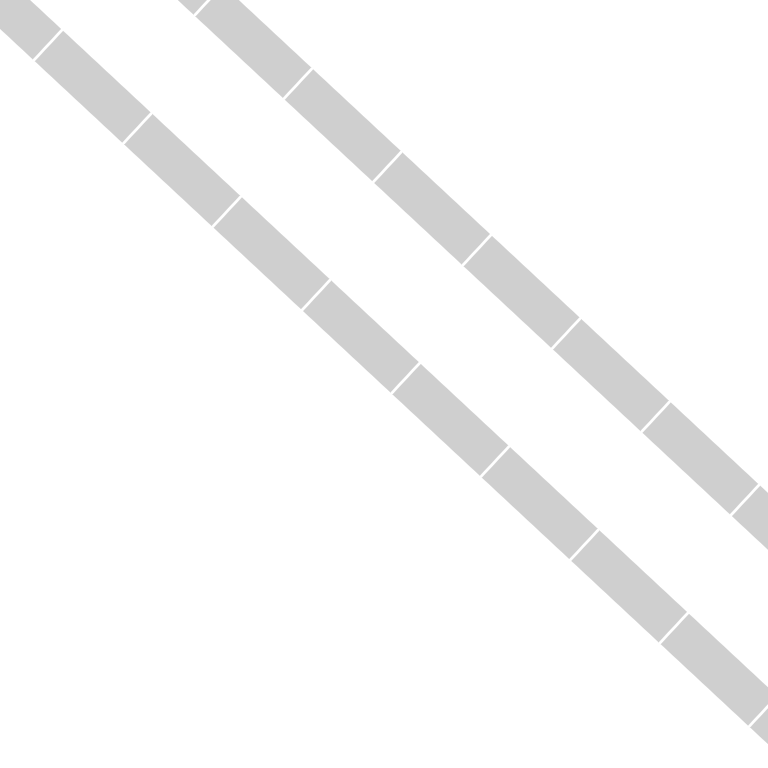
A Shadertoy shader for this pattern:

```glsl
const vec3 PAPER_COLOR = vec3(1.0);
const vec3 BAND_COLOR = vec3(0.812);
const float BAND_ANGLE = -0.7499;      // radians, falling to the right
const int BAND_COUNT = 2;
const float FIRST_BAND = -0.0004;      // distance from the top left corner
const float BAND_SPACING = 0.1852;
const float BAND_HALF_WIDTH = 0.0271;
const float TILE_LENGTH = 0.1591;
const float FIRST_JOINT = 0.0857;
const float JOINT_SHIFT = 0.1133;      // slide of the joints per band
const float JOINT_HALF_WIDTH = 0.0018;

// Coverage of a shape from its signed distance, smoothed over one pixel
float coverage(float dist, float pixel) {
    return clamp(0.5 - dist / pixel, 0.0, 1.0);
}

// Signed distance to a band cut into tiles by thin joints
float tiledBand(vec2 p, float center, float jointStart) {
    float side = abs(p.y - center) - BAND_HALF_WIDTH;
    float cell = fract((p.x - jointStart) / TILE_LENGTH + 0.5) - 0.5;
    float joint = JOINT_HALF_WIDTH - abs(cell) * TILE_LENGTH;
    return max(side, joint);
}

void mainImage(out vec4 fragColor, in vec2 fragCoord) {
    float pixel = 1.0 / iResolution.y;
    vec2 fromCorner = fragCoord * pixel - vec2(0.0, 1.0);

    // Axes along and across the bands
    vec2 along = vec2(cos(BAND_ANGLE), sin(BAND_ANGLE));
    vec2 across = vec2(-along.y, along.x);
    vec2 p = vec2(dot(fromCorner, along), dot(fromCorner, across));

    // Parallel bands with shifted joints
    float ink = 0.0;
    for (int i = 0; i < BAND_COUNT; i++) {
        float n = float(i);
        float dist = tiledBand(p, FIRST_BAND + n * BAND_SPACING,
                               FIRST_JOINT + n * JOINT_SHIFT);
        ink = max(ink, coverage(dist, pixel));
    }

    fragColor = vec4(mix(PAPER_COLOR, BAND_COLOR, ink), 1.0);
}
```
